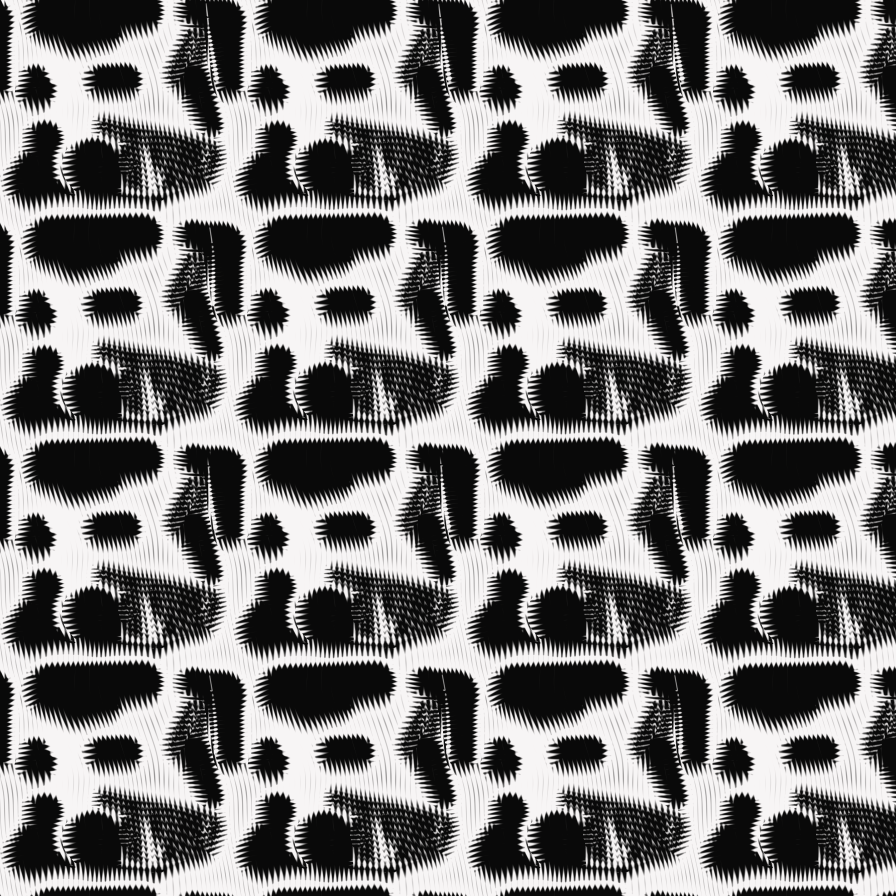
Reproduce this pattern procedurally as a WebGL 2 fragment shader.

```glsl
#version 300 es
precision highp float;
// Engraved hide: black blotches with hairy edges on finely hatched white, tiled across the canvas.

#define ROWS 4.0                      // repeats down the canvas
#define TILE vec2(1.038, 1.0)         // tile size, in row heights
#define SHIFT 3.0625                  // vertical offset of the tiling
#define LINES 46.0                    // hatch lines per tile
#define HAIR vec2(0.018, 0.050)       // shortest and longest edge hairs
#define SOFT 0.45                     // softness of each engraved line
#define FLOW 3.0                      // bending of the hatch
#define DRIFT 0.007                   // variation between repeats
#define INK vec3(0.035, 0.035, 0.034)
#define PAPER vec3(0.970, 0.960, 0.960)

uniform vec2 u_resolution;
out vec4 outColor;

const float TAU = 6.2831853;

vec2 gradientAt(vec2 cell, vec2 period) {
    cell = mod(cell, period);
    float a = TAU * fract(sin(dot(cell, vec2(127.1, 311.7))) * 43758.5);
    return vec2(cos(a), sin(a));
}

// Gradient noise that repeats after a whole number of cells
float noise(vec2 p, vec2 period) {
    vec2 i = floor(p), f = p - i, e = vec2(1.0, 0.0);
    vec2 u = f * f * f * (f * (f * 6.0 - 15.0) + 10.0);
    float a = dot(gradientAt(i, period), f);
    float b = dot(gradientAt(i + e.xy, period), f - e.xy);
    float c = dot(gradientAt(i + e.yx, period), f - e.yx);
    float d = dot(gradientAt(i + e.xx, period), f - e.xx);
    return mix(mix(a, b, u.x), mix(c, d, u.x), u.y);
}

// Tapered capsule from a to b, wrapped around the tile
float limb(vec2 p, vec2 a, vec2 b, float ra, float rb) {
    vec2 mid = 0.5 * (a + b), axis = b - a;
    vec2 q = p - mid;
    q -= TILE * round(q / TILE);
    q += mid - a;
    float h = clamp(dot(q, axis) / dot(axis, axis), 0.0, 1.0);
    return length(q - axis * h) - mix(ra, rb, h);
}

float join(float a, float b) {
    float k = 0.04, h = max(k - abs(a - b), 0.0) / k;
    return min(a, b) - 0.25 * h * h * k;
}

// Solid black blotches
float blotches(vec2 p) {
    // Bean, oval and dot
    float d = limb(p, vec2(0.235, 0.145), vec2(0.635, 0.110), 0.112, 0.088);
    d = join(d, limb(p, vec2(0.34, 0.20), vec2(0.46, 0.19), 0.100, 0.085));
    d = join(d, limb(p, vec2(0.46, 0.425), vec2(0.56, 0.42), 0.068, 0.068));
    d = join(d, limb(p, vec2(0.16, 0.41), vec2(0.165, 0.46), 0.050, 0.080));
    // Hook: arch, outer leg, foot of the inner leg
    d = join(d, limb(p, vec2(0.865, 0.110), vec2(0.99, 0.160), 0.062, 0.092));
    d = join(d, limb(p, vec2(0.99, 0.160), vec2(1.025, 0.44), 0.092, 0.055));
    d = join(d, limb(p, vec2(0.86, 0.42), vec2(0.945, 0.62), 0.075, 0.045));
    // Boot and ball
    d = join(d, limb(p, vec2(0.20, 0.685), vec2(0.18, 0.78), 0.076, 0.050));
    d = join(d, limb(p, vec2(0.155, 0.83), vec2(0.13, 0.875), 0.090, 0.095));
    d = join(d, limb(p, vec2(0.16, 0.89), vec2(0.32, 0.935), 0.080, 0.014));
    d = join(d, limb(p, vec2(0.42, 0.810), vec2(0.435, 0.845), 0.122, 0.122));
    // Lower contour
    d = join(d, limb(p, vec2(0.46, 0.935), vec2(0.70, 0.955), 0.020, 0.012));
    return join(d, limb(p, vec2(0.70, 0.955), vec2(0.93, 0.87), 0.012, 0.010));
}

// Grey areas covered in small scales: the wedge and the inner leg
float scaled(vec2 p) {
    float d = limb(p, vec2(0.47, 0.63), vec2(0.92, 0.755), 0.040, 0.070);
    d = join(d, limb(p, vec2(0.62, 0.80), vec2(0.86, 0.81), 0.120, 0.110));
    return join(d, limb(p, vec2(0.875, 0.24), vec2(0.83, 0.39), 0.060, 0.085));
}

float shape(vec2 p) { return join(blotches(p), scaled(p)); }

float wave(float phase) { return 0.5 + 0.5 * cos(TAU * phase); }

float inkAmount(vec2 p) {
    p += DRIFT * vec2(noise(p * 1.7, vec2(64.0)), noise(p * 1.7 + 20.0, vec2(64.0)));
    float solid = blotches(p), grey = scaled(p), d = join(solid, grey);
    vec2 e = vec2(0.015, 0.0);
    vec2 slope = vec2(shape(p + e.xy) - shape(p - e.xy), shape(p + e.yx) - shape(p - e.yx));
    slope /= max(length(slope), 0.012);

    // Hatch that bends with the flow and turns outward along upright edges
    vec2 t = p / TILE;
    float flow = FLOW * noise(t * 3.0, vec2(3.0));
    float upright = LINES * t.x - 7.0 * t.y + flow;
    float level = LINES * t.y + 6.0 * t.x + flow;
    float turn = smoothstep(0.65, 0.9, abs(slope.x)) * (1.0 - smoothstep(0.015, 0.045, d));
    float line = mix(wave(upright), wave(level), turn);
    float scales = wave(36.0 * t.y - 9.0 * t.x + flow + 0.25 * cos(TAU * upright));
    float inGrey = smoothstep(0.02, -0.03, grey) * smoothstep(-0.02, 0.04, solid);
    line = mix(line, 0.5 * line + 0.5 * scales, inGrey);

    // Tone: dark inside, pale hatch outside, white clearings; hairs grow down and left
    float grain = noise(t * vec2(22.0, 5.0), vec2(22.0, 5.0));
    float paper = -0.34 + 0.30 * smoothstep(0.01, 0.11, d) + 0.14 * noise(t * 4.0, vec2(4.0));
    paper -= 0.25 * smoothstep(0.10, -0.06, limb(p, vec2(0.28, 0.36), vec2(0.30, 0.62), 0.06, 0.06));
    float hair = mix(HAIR.x, HAIR.y, smoothstep(-0.7, 0.7, slope.y - slope.x));
    float tone = max(paper, min(0.55 - solid / hair, 1.50 + 0.4 * grain));
    tone = max(tone, min(0.40 - grey / HAIR.y, 0.90 + 0.5 * grain));
    // Pale flame in the wedge and slit in the hook
    float flame = limb(p, vec2(0.65, 0.74), vec2(0.68, 0.87), 0.008, 0.045);
    tone -= smoothstep(0.025, -0.03, flame) * (0.45 + 0.55 * wave(24.0 * t.x - 3.0 * t.y));
    float bow = 0.012 * sin(9.0 * t.y);
    float slit = limb(p - vec2(bow, 0.0), vec2(0.935, 0.08), vec2(0.960, 0.42), 0.001, 0.004);
    tone -= 0.75 * smoothstep(0.010, 0.0, slit);
    return smoothstep(-SOFT, SOFT, tone - line);
}

void main() {
    // Four samples per pixel keep the fine lines clean
    float ink = 0.0;
    for (int i = 0; i < 4; i++) {
        vec2 offset = vec2(i & 1, i >> 1) * 0.5 - 0.25;
        vec2 p = ROWS * (gl_FragCoord.xy + offset) / u_resolution;
        ink += 0.25 * inkAmount(vec2(p.x, SHIFT - p.y));
    }
    outColor = vec4(mix(PAPER, INK, ink), 1.0);
}
```
